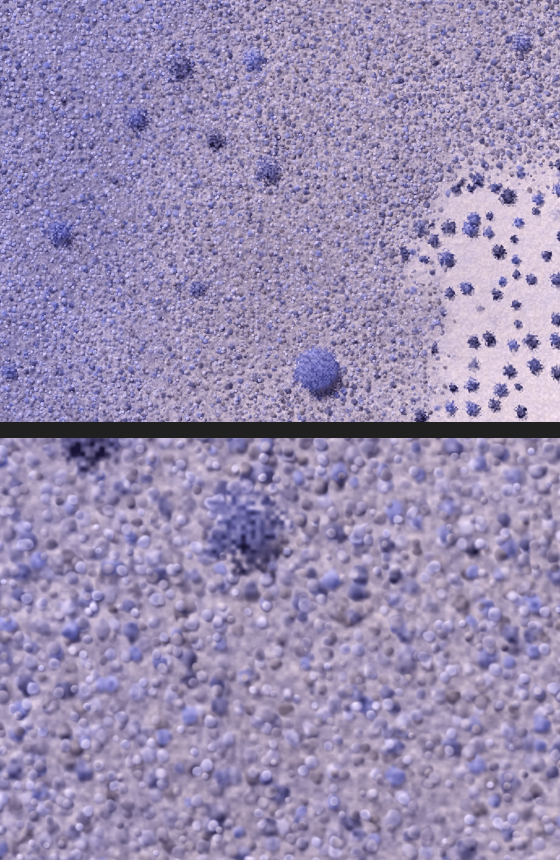
Top, the full canvas; bottom, a detail of the centre.
Write a WebGL 2 fragment shader that draws this texture.

```glsl
#version 300 es
precision highp float;
// Stony violet hillside seen from above, with shrubs and a pale sandy clearing.

#define SHADOW_TINT vec3(0.10, 0.08, 0.21)
#define SAND_TINT vec3(0.86, 0.80, 0.90)
#define BLUE_CAST vec3(-0.07, -0.03, 0.10)
#define SHADE_DIR vec2(0.55, -0.83)
#define STONE_CELL 0.0135
#define TUFT_CELL 0.023
#define BUSH_CELL 0.052
#define SHRUB_CELL 0.19
#define RELIEF 0.42
#define GRAIN 0.24

uniform vec2 u_resolution;
out vec4 outColor;

float hash(vec2 p) {
  return fract(sin(dot(p, vec2(127.1, 311.7))) * 43758.5);
}

float noise(vec2 p) {
  vec2 i = floor(p), f = fract(p);
  f = f * f * (3.0 - 2.0 * f);
  return mix(mix(hash(i), hash(i + vec2(1, 0)), f.x),
             mix(hash(i + vec2(0, 1)), hash(i + vec2(1, 1)), f.x), f.y);
}

float fbm(vec2 p) {
  float sum = 0.0, amp = 0.5;
  for (int i = 0; i < 4; i++) {
    sum += amp * noise(p);
    p = p * 2.03 + 17.3;
    amp *= 0.5;
  }
  return sum / 0.9375;
}

// One rounded clump and its thrown shadow; surf holds (tone, blueness).
void clump(inout vec2 surf, vec2 d, float radius, vec2 look, float weight,
           float shadow, float soft, float fuzz) {
  vec2 q = d / radius;
  float shade = 1.0 - smoothstep(0.45, 1.15, length(q - 0.6 * SHADE_DIR) + 0.5 * fuzz);
  float body = 1.0 - smoothstep(1.0 - soft, 1.0 + 0.5 * soft, length(q) + 0.6 * fuzz);
  surf.x = mix(surf.x, 0.10, shade * shadow * weight);
  float lit = look.x - 0.22 * dot(q, SHADE_DIR) + 0.35 * fuzz;
  surf = mix(surf, vec2(lit, look.y), body * weight);
}

// Jittered grid of clumps; share is the part of the cells that is filled.
void scatter(inout vec2 surf, vec2 p, float cell, float share, float size,
             vec2 look, float shadow, float soft, float fuzz, float seed) {
  vec2 home = floor(p / cell);
  for (int y = -1; y <= 1; y++) {
    for (int x = -1; x <= 1; x++) {
      vec2 id = home + vec2(x, y), key = id + seed;
      float weight = 1.0 - smoothstep(share - 0.08, share, hash(key + 5.3));
      if (weight <= 0.0) continue;
      vec2 jitter = vec2(hash(key), hash(key + 31.7)) - 0.5;
      vec2 d = p - (id + 0.5 + 0.8 * jitter) * cell;
      float vary = hash(key + 77.1);
      float radius = cell * size * mix(0.5, 1.0, vary);
      vec2 own = look + vec2(0.30, 0.8) * (hash(key + 12.9) - 0.5);
      clump(surf, d, radius, own, weight, shadow * mix(0.5, 1.0, vary), soft, fuzz);
    }
  }
}

void main() {
  vec2 p = gl_FragCoord.xy / u_resolution.y;
  vec2 uv = gl_FragCoord.xy / u_resolution;

  // Broad zones
  float patches = fbm(p * 5.0 + 3.0);
  float edge = uv.x + 0.22 * (patches - 0.5) - 0.12 * max(uv.y - 0.3, 0.0);
  float clearing = smoothstep(0.73, 0.82, edge) * (1.0 - smoothstep(0.50, 0.72, uv.y));
  float leftSide = 1.0 - smoothstep(0.0, 0.45, uv.x - 0.15 * uv.y);
  float paleFoot = (1.0 - smoothstep(0.08, 0.30, uv.y)) * smoothstep(0.15, 0.35, uv.x);
  float corner = smoothstep(0.85, 1.25, uv.x + 0.3 * uv.y);
  float stony = 1.0 - clearing;

  // Bare ground with fine relief lit from the upper left
  float fuzz = noise(p * 170.0) - 0.5;
  float speck = noise(p * 260.0 + 9.0) - 0.5;
  float slope = fbm(p * 75.0) - fbm(p * 75.0 - 0.45 * SHADE_DIR);
  vec2 surf = vec2(0.74 + 0.20 * clearing + 0.06 * paleFoot + 0.08 * corner, -0.25);
  surf.x += 0.25 * (patches - 0.5) * stony - 0.07 * leftSide;
  surf.x -= RELIEF * slope * mix(1.0, 0.4, clearing);

  // Stones and low tufts
  float share = (0.50 + 0.55 * patches - 0.2 * paleFoot) * stony;
  float gloom = mix(0.45, 0.85, smoothstep(0.35, 0.65, fbm(p * 6.0 + 40.0)));
  scatter(surf, p, STONE_CELL, share, 0.55, vec2(0.68, -0.1), 0.7 * gloom, 0.45, fuzz, 11.0);
  scatter(surf, p, TUFT_CELL, share * 0.75, 0.38, vec2(0.57, 0.45), gloom, 0.5, fuzz, 47.0);
  scatter(surf, p + 0.004, STONE_CELL * 0.8, share * 0.7, 0.5, vec2(0.74, 0.0),
          0.75 * gloom, 0.4, fuzz, 83.0);

  // Bushes of the clearing, then sparse larger shrubs
  float ragged = 0.6 * fuzz + 0.9 * speck;
  scatter(surf, p, BUSH_CELL, 0.72 * clearing + 0.10 * corner, 0.36, vec2(0.42, 0.55),
          0.8, 0.45, ragged, 129.0);
  scatter(surf, p, SHRUB_CELL, 0.30 * stony, 0.16, vec2(0.48, 0.6), 0.65, 0.7, ragged, 171.0);
  clump(surf, p - vec2(0.75, 0.125), 0.054, vec2(0.52, 0.9), 1.0, 0.95, 0.2, 0.5 * ragged);

  // Fine grain and colour
  surf.x += GRAIN * speck * mix(1.0, 0.5, clearing);
  surf.y += 0.45 * leftSide + 0.25 * (noise(p * 60.0) - 0.5);
  float tone = clamp(surf.x, 0.0, 1.15);
  vec3 color = mix(SHADOW_TINT, SAND_TINT, tone);
  color.b += 0.2 * tone * max(1.0 - tone, 0.0);
  color += BLUE_CAST * surf.y * smoothstep(0.0, 0.4, tone);
  outColor = vec4(clamp(color, 0.0, 1.0), 1.0);
}
```
